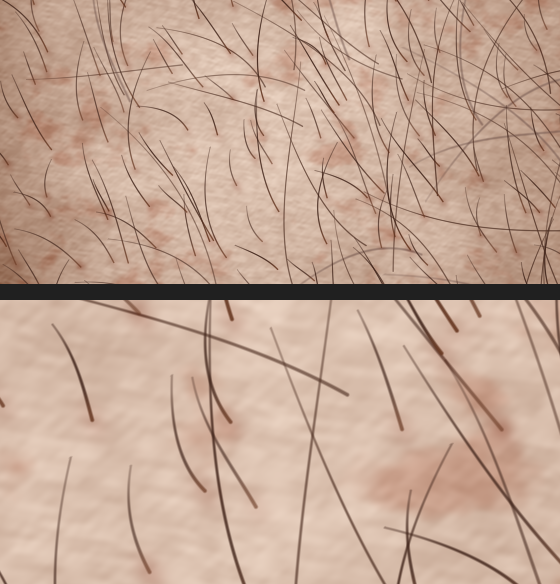
Top: the whole. Bottom: its middle third, enlarged.
Reproduce this texture procedurally as a WebGL 2 fragment shader.

```glsl
#version 300 es
precision highp float;
uniform vec2 u_resolution;
out vec4 fragColor;

vec4 hash4(float n) {
    vec4 v = fract(n * vec4(0.1031, 0.1130, 0.0973, 0.1099) + vec4(0.13, 0.37, 0.61, 0.83));
    v += dot(v, v.wzxy + 33.33);
    return fract((v.xxyz + v.yzzw) * v.zywx);
}

float hash(vec2 p) {
    vec3 v = fract(p.xyx * 0.1031);
    v += dot(v, v.yzx + 33.33);
    return fract((v.x + v.y) * v.z);
}

float noise(vec2 p) {
    vec2 i = floor(p), f = fract(p);
    f = f * f * (3.0 - 2.0 * f);
    return mix(mix(hash(i), hash(i + vec2(1, 0)), f.x),
               mix(hash(i + vec2(0, 1)), hash(i + vec2(1, 1)), f.x), f.y);
}

float fbm(vec2 p) {
    float sum = 0.0, amp = 0.5;
    for (int i = 0; i < 4; i++) {
        sum += amp * noise(p);
        p = mat2(1.6, 1.2, -1.2, 1.6) * p + 7.3;
        amp *= 0.5;
    }
    return sum;
}

vec2 rotate(vec2 p, float a) {
    return vec2(cos(a) * p.x + sin(a) * p.y, cos(a) * p.y - sin(a) * p.x);
}

// Coverage (x) and position along the strand (y) of a curved, tapering hair
vec2 hair(vec2 p, float angle, float len, float bend, float sway, float width, float blur) {
    vec2 q = rotate(p, angle) / len;
    float t = clamp(q.x, 0.0, 1.0);
    float curve = t * t * (bend + sway * t);
    float slope = t * (2.0 * bend + 3.0 * sway * t);
    float d = abs(q.y - curve) / sqrt(1.0 + slope * slope);
    d = len * length(vec2(d, q.x - t));
    float w = width * mix(1.0, 0.5, t);
    float cover = 1.0 - smoothstep(max(w - blur, 0.0), w + blur, d);
    return vec2(cover * (1.0 - 0.5 * smoothstep(0.6, 1.0, t)), t);
}

vec3 skin(vec2 p) {
    // Broad light falling off towards the sides
    vec2 e = (p - vec2(0.95, 0.72)) * vec2(0.95, 0.8);
    float light = 0.93 - 0.42 * dot(e, e);
    light -= 0.28 * (1.0 - smoothstep(0.0, 0.35, p.x + 0.12 * p.y));
    light += 0.45 * (fbm(p * vec2(4.0, 5.0)) - 0.47);

    // Fine creases, slightly tilted
    vec2 c = rotate(p, -0.15) + 0.012 * noise(p * 14.0);
    light += 0.20 * (noise(c * vec2(32.0, 105.0)) - 0.5);
    light += 0.13 * (noise(rotate(p, 0.7) * vec2(45.0, 120.0)) - 0.5);
    vec3 col = mix(vec3(0.56, 0.40, 0.31), vec3(0.87, 0.77, 0.70), light);

    // Warm blotches
    float blotch = smoothstep(0.52, 0.78, fbm(p * vec2(9.0, 11.0) + 31.0));
    return col - blotch * vec3(0.06, 0.12, 0.13);
}

void main() {
    vec2 p = gl_FragCoord.xy / u_resolution.y;
    float blur = max(0.75 / u_resolution.y, 0.0015);
    vec3 col = skin(p);

    // Long loose strands, every fourth one out of focus
    for (int i = 0; i < 44; i++) {
        vec4 a = hash4(float(i) * 3.7 + 211.0), b = hash4(float(i) * 5.3 + 507.0);
        bool soft = i % 4 == 0;
        vec2 root = vec2(mix(0.1, 2.3, sqrt(a.x)), mix(-0.25, 0.8, a.y));
        float angle = i % 3 == 0 ? mix(2.5, 3.3, a.z) : mix(1.4, 2.3, a.z);
        vec2 h = hair(p - root, angle, mix(0.35, 0.85, a.w), 1.5 * (b.x - 0.5),
                      0.8 * (b.y - 0.5), soft ? 0.0032 : 0.0021, soft ? 0.0045 : blur);
        vec3 tint = soft ? vec3(0.42, 0.31, 0.28) : vec3(0.30, 0.18, 0.13);
        col = mix(col, tint, h.x * (soft ? 0.5 : mix(0.5, 0.8, b.z)));
    }

    // Rooted hairs on a jittered grid, leaning up and to the left
    for (int i = 0; i < 150; i++) {
        vec4 a = hash4(float(i) * 2.9 + 17.0), b = hash4(float(i) * 4.1 + 91.0);
        vec2 cell = vec2(i % 15, i / 15);
        vec2 root = (cell + 1.1 * a.xy) * vec2(0.148, 0.128) + vec2(0.0, -0.26);
        vec2 r = rotate(p - root, 2.1) * vec2(0.65, 1.0);
        float spot = exp(-dot(r, r) / 0.00022);
        col -= spot * mix(0.2, 0.8, b.w) * vec3(0.10, 0.16, 0.16);
        vec2 h = hair(p - root, mix(1.8, 2.4, a.z), mix(0.12, 0.42, a.w * a.w),
                      1.1 * (b.x - 0.55), 0.5 * (b.y - 0.5), 0.0022, blur);
        vec3 tint = mix(vec3(0.40, 0.21, 0.12), vec3(0.25, 0.14, 0.10), smoothstep(0.0, 0.35, h.y));
        col = mix(col, tint, h.x * mix(0.55, 0.9, b.z));
    }
    fragColor = vec4(clamp(col, 0.0, 1.0), 1.0);
}
```
